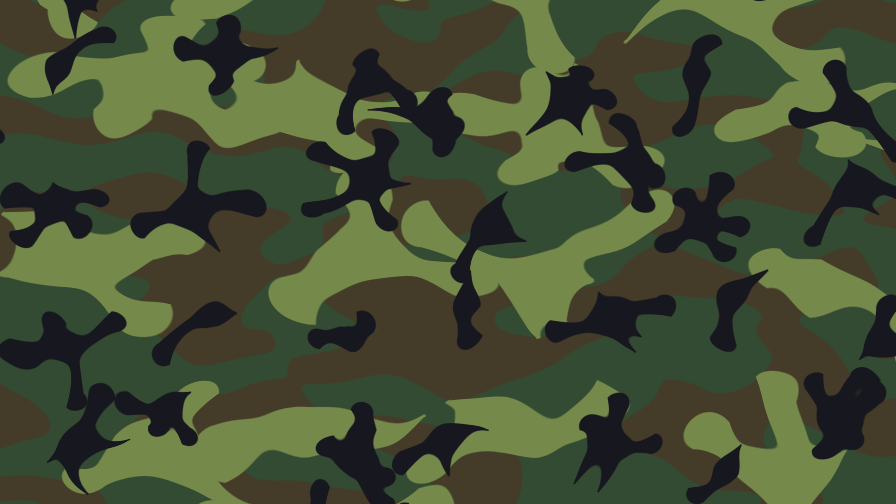
Reproduce this pattern procedurally as a Shadertoy shader.

```glsl
// Woodland camouflage: wavy brown bands, leaf green limbs and black splats on dark green.

const float TAU = 6.28318;

const vec3 FOREST = vec3(0.20, 0.29, 0.20);
const vec3 EARTH  = vec3(0.27, 0.23, 0.16);
const vec3 LEAF   = vec3(0.46, 0.54, 0.29);
const vec3 SOOT   = vec3(0.09, 0.09, 0.12);

float hash(vec2 p) {
    return fract(sin(dot(p, vec2(127.1, 311.7))) * 43758.5);
}

vec2 gradient(vec2 cell) {
    float a = TAU * hash(cell);
    return vec2(cos(a), sin(a));
}

// Gradient noise, centred on zero
float noise(vec2 p) {
    vec2 i = floor(p), f = p - i;
    vec2 u = f * f * f * (f * (f * 6.0 - 15.0) + 10.0);
    vec2 e = vec2(1.0, 0.0);
    float low  = mix(dot(gradient(i), f), dot(gradient(i + e), f - e), u.x);
    float high = mix(dot(gradient(i + e.yx), f - e.yx), dot(gradient(i + 1.0), f - 1.0), u.x);
    return mix(low, high, u.y);
}

vec2 warp(vec2 p, float frequency, float amount) {
    vec2 q = p * frequency;
    return p + amount * vec2(noise(q + 17.3), noise(q + 41.9));
}

float smoothUnion(float a, float b, float k) {
    float h = max(k - abs(a - b), 0.0) / k;
    return min(a, b) - 0.25 * k * h * h;
}

// Bent limb from the origin, ending in a knob (point = 0) or a tip (point = 1)
float limb(vec2 p, float angle, float len, float bend, float radius, float point) {
    float c = cos(angle), s = sin(angle);
    p = vec2(c * p.x + s * p.y, c * p.y - s * p.x);
    float h = clamp(p.x / len, 0.0, 1.0);
    p -= len * vec2(h, bend * h * h);
    float knob = 1.0 - 0.45 * sin(0.5 * TAU * h);
    float tip = 1.0 - 0.92 * h;
    return length(p) - radius * mix(knob, tip, point);
}

// Two to five limbs spread around a roughly axis-aligned spin
float splat(vec2 p, vec2 id, float reach, float radius) {
    float count = 2.0 + floor(4.0 * hash(id + 0.31));
    float spin = 0.25 * TAU * floor(4.0 * hash(id + 0.57)) + 0.6 * (hash(id + 0.83) - 0.5);
    float d = 1.0;
    for (float i = 0.0; i < 5.0; i++) {
        if (i >= count) break;
        vec2 key = id + vec2(3.7 * i, 1.9);
        float angle = spin + TAU * i / count + 0.9 * (hash(key) - 0.5);
        float len = reach * mix(0.5, 1.5, hash(key + 5.1));
        float bend = 1.1 * (hash(key + 9.4) - 0.5);
        float point = step(0.68, hash(key + 13.6));
        d = smoothUnion(d, limb(p, angle, len, bend, radius, point), 1.1 * radius);
    }
    return d;
}

// Distance to the nearest splat of a jittered grid
float scatter(vec2 p, float cell, float reach, float radius, float seed) {
    vec2 home = floor(p / cell);
    float d = 1.0;
    for (int y = -1; y <= 1; y++)
    for (int x = -1; x <= 1; x++) {
        vec2 id = home + vec2(x, y);
        vec2 key = id + seed;
        vec2 jitter = 0.6 * (vec2(hash(key), hash(key + 7.7)) - 0.5);
        d = min(d, splat(p - cell * (id + 0.5 + jitter), key, reach, radius));
    }
    return d;
}

float cover(float d, float width) {
    return 1.0 - smoothstep(-width, width, d);
}

void mainImage(out vec4 fragColor, in vec2 fragCoord) {
    vec2 p = fragCoord / iResolution.y;
    float edge = 0.8 / iResolution.y;

    // Brown bands, stretched sideways
    vec2 q = warp(p, 5.0, 0.07);
    float bands = noise(q * vec2(4.0, 8.5) + 3.0) + 0.55 * noise(q * vec2(1.8, 3.1) + 29.0);
    float earth = cover(0.02 - bands, max(0.8 * fwidth(bands), 0.001));

    // Wide leaf limbs and compact black splats
    vec2 wide = warp(p, 5.5, 0.06) / vec2(1.5, 1.0);
    float leaf = cover(scatter(wide, 0.30, 0.12, 0.040, 11.0), edge);
    vec2 compact = warp(p, 8.0, 0.025) / vec2(1.1, 1.0);
    float soot = cover(scatter(compact, 0.24, 0.075, 0.0225, 53.0), edge);

    vec3 color = mix(FOREST, EARTH, earth);
    color = mix(color, LEAF, leaf);
    color = mix(color, SOOT, soot);
    fragColor = vec4(color, 1.0);
}
```
